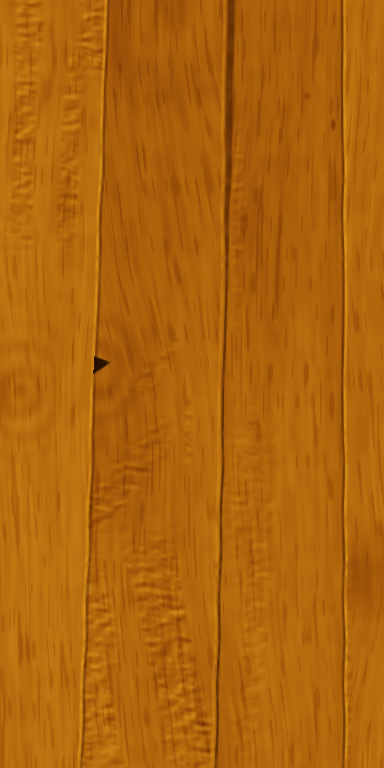
Write a WebGL 1 fragment shader that draws this texture.

```glsl
precision highp float;
uniform vec2 u_resolution;

float hash(vec2 p) {
  p = fract(p * vec2(0.1031, 0.1137));
  p += dot(p, p.yx + 33.33);
  return fract((p.x + p.y) * p.x * 7.31);
}

float noise(vec2 p) {
  vec2 i = floor(p), f = fract(p);
  f = f * f * (3.0 - 2.0 * f);
  return mix(mix(hash(i), hash(i + vec2(1, 0)), f.x),
             mix(hash(i + vec2(0, 1)), hash(i + vec2(1, 1)), f.x), f.y);
}

float fbm(vec2 p) {
  float sum = 0.0, amp = 0.5;
  for (int i = 0; i < 4; i++) {
    sum += amp * noise(p);
    p = p * 2.03 + 17.0;
    amp *= 0.5;
  }
  return sum;
}

float blob(vec2 p, vec2 center, vec2 radius) {
  return 1.0 - smoothstep(0.3, 1.0, length((p - center) / radius));
}

// Signed distances to the three slightly slanted board joints
vec3 seams(vec2 p) {
  float wobble = 0.004 * (noise(vec2(p.y * 9.0, 4.0)) - 0.5);
  return p.x + wobble - mix(vec3(0.208, 0.560, 0.899), vec3(0.279, 0.600, 0.895), p.y * 0.5);
}

// Where the surface is torn, per board
float roughness(vec2 p, float board) {
  float lean = board == 1.0 ? 0.2 : -0.04;
  float streak = smoothstep(0.38, 0.65, noise(vec2((p.x + lean * p.y) * 17.0, p.y * 2.5 + board * 9.0)));
  if (board == 0.0) return streak * smoothstep(1.3, 1.45, p.y);
  if (board == 1.0) {
    float m = streak * (1.0 - smoothstep(0.5, 0.68, p.y));
    vec2 slanted = vec2(p.x - 0.75 * (p.y - 0.75), p.y);
    m = max(m, 0.9 * blob(slanted, vec2(0.32, 0.73), vec2(0.09, 0.24)));
    m = max(m, 0.7 * blob(slanted, vec2(0.19, 1.03), vec2(0.05, 0.11)));
    return max(m, 0.8 * blob(p, vec2(0.49, 0.88), vec2(0.018, 0.13)));
  }
  if (board == 2.0) {
    float m = blob(p, vec2(0.65, 0.70), vec2(0.09, 0.40)) * (0.45 + 0.55 * streak);
    m = max(m, 0.6 * streak * blob(p, vec2(0.66, 0.3), vec2(0.09, 0.6)));
    return max(m, 0.5 * blob(p, vec2(0.62, 1.4), vec2(0.025, 0.35)));
  }
  return 0.7 * streak * (1.0 - smoothstep(0.5, 0.62, p.y));
}

float relief(vec2 p) {
  vec2 q = p + 0.014 * vec2(noise(p * 24.0), noise(p * 24.0 + 50.0));
  return noise(q * vec2(42.0, 78.0)) + 0.4 * noise(q * vec2(95.0, 130.0));
}

// Growth rings fading away from a knot
float rings(vec2 p, vec2 center, vec2 radius, float count) {
  float d = length((p - center) / radius) + 0.3 * (fbm(p * 9.0) - 0.5);
  return (0.5 + 0.5 * cos(d * count)) * exp(-d * d * 0.8);
}

void main() {
  vec2 p = gl_FragCoord.xy / u_resolution * vec2(1.0, 2.0);
  vec3 s = seams(p);
  float board = dot(step(0.0, s), vec3(1.0));

  // Base shade of each board
  float tone = 0.52;
  if (board == 0.0) tone = 0.64 - 0.06 * smoothstep(0.6, 1.3, p.y);
  else if (board == 1.0) tone = 0.57 - 0.12 * smoothstep(0.4, 1.5, p.y);
  else if (board == 2.0) tone = 0.55 - 0.10 * smoothstep(0.4, 1.5, p.y);
  else tone = 0.56 - 0.22 * blob(p, vec2(0.97, 0.5), vec2(0.15, 0.16));

  // Wavy long grain, fine fibres and short pores
  vec2 g = p + vec2(board * 7.3, board * 3.1);
  g.x += 0.07 * noise(p * vec2(3.0, 2.2) + board * 11.0) + (board == 1.0 ? 0.1 * p.y : 0.0);
  tone += 0.30 * (fbm(g * vec2(13.0, 1.3)) - 0.47);
  tone += 0.16 * (noise(g * vec2(120.0, 6.0)) - 0.5);
  tone += 0.12 * (noise(g * vec2(60.0, 22.0)) - 0.5);
  tone -= 0.22 * smoothstep(0.68, 0.9, noise(g * vec2(150.0, 13.0) + 31.0));

  // Knots and the arched figure
  if (board == 0.0) {
    tone -= 0.22 * rings(p, vec2(0.05, 0.985), vec2(0.11, 0.12), 13.0);
    tone -= 0.18 * blob(p, vec2(0.045, 0.985), vec2(0.055, 0.06));
  } else if (board == 1.0) {
    tone -= 0.24 * rings(p, vec2(0.255, 1.04), vec2(0.10, 0.13), 12.0);
    tone -= 0.20 * rings(p, vec2(0.45, 1.98), vec2(0.19, 0.26), 7.0);
    tone -= 0.13 * blob(p, vec2(0.30, 0.80), vec2(0.16, 0.30));
  } else if (board == 2.0) {
    tone -= 0.5 * blob(p, vec2(0.868, 1.675), vec2(0.008, 0.022));
    tone -= 0.3 * blob(p, vec2(0.80, 1.75), vec2(0.014, 0.012));
  }

  // Torn grain lit from the upper left
  float rough = roughness(p, board);
  vec2 e = vec2(-0.004, 0.005);
  tone += rough * (0.42 * (relief(p - e) - relief(p + e)) - 0.05);

  vec3 color = mix(vec3(0.54, 0.25, 0.02), vec3(0.69, 0.395, 0.045), clamp(tone * 2.0, -0.6, 1.0));
  color = mix(color, vec3(0.82, 0.55, 0.10), clamp(tone * 2.0 - 1.0, 0.0, 1.0));

  // Joints: dark gap beside a worn, beaded bright edge
  float bead = 0.35 + 0.65 * noise(vec2(p.y * 55.0, 8.0));
  float top = smoothstep(1.2, 1.75, p.y);
  vec3 gapWidth = vec3(0.004, mix(0.004, 0.011, top), 0.004);
  vec3 gap = 1.0 - smoothstep(gapWidth * 0.4, gapWidth * 1.3, abs(s - vec3(0.005, 0.003, -0.004)));
  vec3 edge = 1.0 - smoothstep(0.001, 0.006, abs(s + vec3(0.003, 0.008 + 0.006 * top, -0.003)));
  color = mix(color, vec3(0.30, 0.12, 0.01), dot(gap, vec3(0.45, 0.75, 0.6)) * (0.5 + 0.5 * bead));
  color = mix(color, vec3(0.87, 0.60, 0.10), dot(edge, vec3(0.75, 0.45, 0.8)) * bead);

  // Black split at the knot heart, tapering to the right
  vec2 k = p - vec2(0.247, 1.05);
  float split = 1.0 - smoothstep(0.0, 0.007, abs(k.y - 0.15 * k.x) - 0.018 * (1.0 - k.x / 0.035));
  split *= step(0.0, s.x) * (1.0 - smoothstep(0.025, 0.05, k.x));
  color = mix(color, vec3(0.10, 0.04, 0.01), split * 0.9);

  gl_FragColor = vec4(color, 1.0);
}
```
